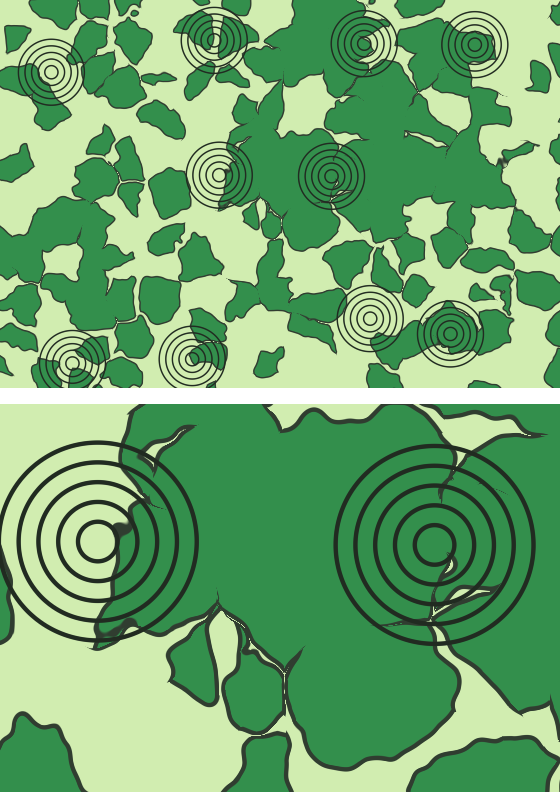
Top: the whole. Bottom: its middle third, enlarged.
Write a Shadertoy shader that draws this pattern.

```glsl
const vec3 PALE  = vec3(0.82, 0.93, 0.69);
const vec3 GREEN = vec3(0.20, 0.56, 0.30);
const vec3 SHORE = vec3(0.19, 0.24, 0.19);
const vec3 INK   = vec3(0.13, 0.17, 0.13);

const float CELL = 0.094;       // spacing of island seeds
const float LINE = 0.0019;      // half width of every stroke
const float RING_STEP = 0.017;  // spacing of concentric rings
const float RING_COUNT = 5.0;
const float RING_CELL = 0.36;   // spacing of ring groups

vec3 hash3(vec2 p) {
    vec3 q = fract(p.xyx * vec3(0.1031, 0.1030, 0.0973));
    q += dot(q, q.yxz + 33.33);
    return fract((q.xxy + q.yzz) * q.zyx);
}

vec2 noise2(vec2 p) {
    vec2 i = floor(p), f = fract(p);
    f = f * f * (3.0 - 2.0 * f);
    vec2 low  = mix(hash3(i).xy, hash3(i + vec2(1, 0)).xy, f.x);
    vec2 high = mix(hash3(i + vec2(0, 1)).xy, hash3(i + vec2(1, 1)).xy, f.x);
    return mix(low, high, f.y);
}

// Ragged displacement, centred on zero
vec2 warp(vec2 p, float frequency, float amplitude) {
    vec2 sum = vec2(0);
    for (int i = 0; i < 4; i++) {
        sum += amplitude * (noise2(p * frequency + 17.0 * float(i)) - 0.5);
        frequency *= 2.0;
        amplitude *= 0.55;
    }
    return sum;
}

float smoothMin(float a, float b, float k) {
    float h = max(k - abs(a - b), 0.0) / k;
    return min(a, b) - 0.25 * k * h * h;
}

// Where islands crowd together and fuse
float massif(vec2 p) {
    vec2 d = (p - vec2(0.97, 0.6)) / 0.3;
    return exp(-dot(d, d));
}

// Positive on land: cells of land seeds, cut by sea seeds and cracks
float landField(vec2 p) {
    vec2 q = p + warp(p, 8.0, 0.055);
    vec2 base = floor(q / CELL);
    float nearLand = 9.0, nextLand = 9.0, nearSea = 9.0;
    for (int y = -2; y <= 2; y++)
    for (int x = -2; x <= 2; x++) {
        vec2 id = base + vec2(x, y);
        vec3 h = hash3(id + 41.0);
        vec2 seed = (id + 0.08 + 0.84 * h.xy) * CELL;
        float d = distance(q, seed);
        float share = 0.49 + 0.36 * noise2(seed * 3.0 + 5.0).x + 0.28 * massif(seed);
        if (h.z < share) {
            nextLand = min(nextLand, max(nearLand, d));
            nearLand = min(nearLand, d);
        } else {
            nearSea = min(nearSea, d);
        }
    }
    float gap = 0.085 * noise2(p * 9.0 + 29.0).x - 0.028 - 0.018 * massif(p);
    float shore = nearSea - nearLand - 0.01;
    float crack = nextLand - nearLand - gap;
    float coves = 0.026 * (noise2(p * 25.0 + 61.0).x - 0.5);
    return smoothMin(shore, crack, 0.028) + coves;
}

// Field divided by its slope gives an even stroke width
float landDistance(vec2 p) {
    const float STEP = 0.001;
    float f = landField(p);
    vec2 slope = vec2(landField(p + vec2(STEP, 0)), landField(p + vec2(0, STEP))) - f;
    return f / clamp(length(slope) / STEP, 0.4, 5.0);
}

// Distance to the nearest ring of a scattered group
float ringDistance(vec2 p) {
    vec2 g = (p + vec2(0.02, 0.04)) / RING_CELL;
    vec3 h = hash3(floor(g) + 73.0);
    if (h.z > 0.72) return 1.0;
    vec2 centre = 0.5 + 0.46 * (h.xy - 0.5);
    float r = length(fract(g) - centre) * RING_CELL;
    float index = clamp(floor(r / RING_STEP + 0.5), 1.0, RING_COUNT);
    return abs(r - index * RING_STEP);
}

float stroke(float d, float blur) {
    return 1.0 - smoothstep(LINE - blur, LINE + blur, abs(d));
}

void mainImage(out vec4 fragColor, in vec2 fragCoord) {
    vec2 p = fragCoord / iResolution.y;
    float blur = 0.65 / iResolution.y;

    // Land, outline, then rings on top
    float land = landDistance(p);
    vec3 color = mix(PALE, GREEN, smoothstep(-blur, blur, land));
    color = mix(color, SHORE, stroke(land, blur));
    color = mix(color, INK, stroke(ringDistance(p), blur));
    fragColor = vec4(color, 1.0);
}
```
